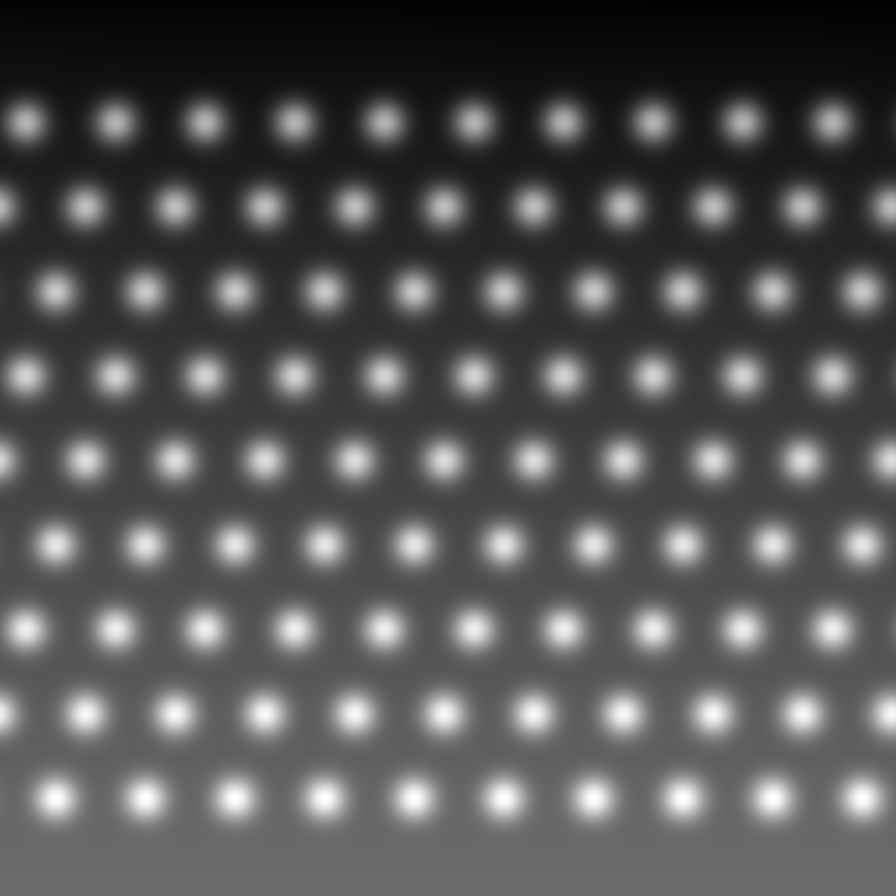
Write a WebGL 1 fragment shader that draws this pattern.

```glsl
precision highp float;
// Nine staggered rows of soft glowing dots over a dark vertical grey gradient.

uniform vec2 u_resolution;

// Grey rising from black at the top, a touch lighter on the left.
float backdrop(vec2 p) {
    return 0.43 * pow(1.0 - p.y, 0.87) + 0.012 * (1.0 - p.x) * p.y;
}

// Gaussian dots: ten per row, each row shifted by a third of the spacing.
float dotGlow(vec2 p) {
    float rowHeight = 0.0943;
    float row = clamp(floor((p.y - 0.109) / rowHeight + 0.5), 0.0, 8.0);
    float column = (p.x - 0.0625) / 0.1 - row / 3.0;
    vec2 offset = vec2((fract(column + 0.5) - 0.5) * 0.1,
                       p.y - 0.109 - row * rowHeight);
    return exp(-dot(offset, offset) / 0.00053);
}

void main() {
    vec2 p = gl_FragCoord.xy / u_resolution;
    float grey = backdrop(p) + 0.62 * dotGlow(p);
    gl_FragColor = vec4(vec3(clamp(grey, 0.0, 1.0)), 1.0);
}
```
